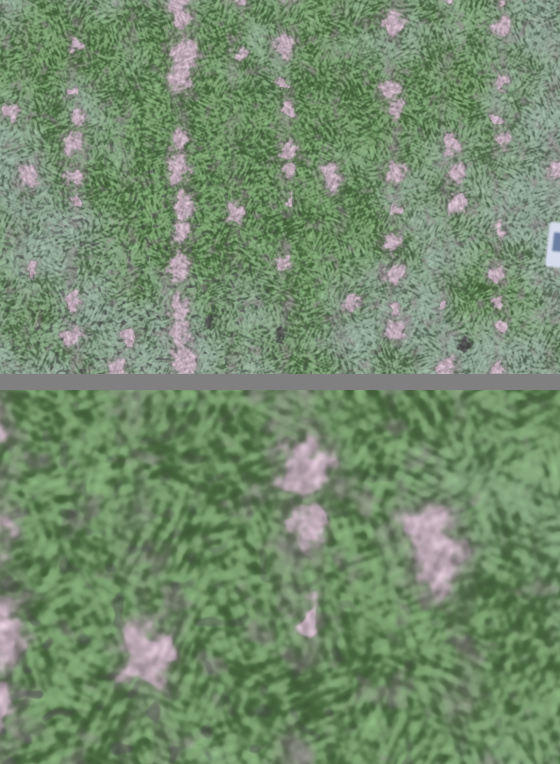
Top, the full canvas; bottom, a detail of the centre.
Give the GLSL for this texture, as a Shadertoy shader.

```glsl
const vec3 DEEP_GREEN  = vec3(0.32, 0.46, 0.28);
const vec3 SHADE_GREEN = vec3(0.39, 0.47, 0.40);
const vec3 LAWN_GREEN  = vec3(0.46, 0.60, 0.42);
const vec3 PALE_GREEN  = vec3(0.53, 0.61, 0.55);
const vec3 WORN_EARTH  = vec3(0.52, 0.49, 0.50);
const vec3 STRAW       = vec3(0.76, 0.68, 0.73);
const vec3 DARK_SOIL   = vec3(0.27, 0.26, 0.28);

const vec2 PITCH = vec2(0.1417, 0.083);   // column and row spacing
const vec2 FIRST = vec2(0.200, 0.030);    // centre of the first patch

vec2 hash2(vec2 p) {
    uvec2 q = uvec2(ivec2(p) + 4096) * uvec2(73856093u, 19349663u);
    uint n = q.x ^ q.y;
    n = (n ^ (n >> 15)) * 739982445u;
    n = (n ^ (n >> 12)) * 695872825u;
    n ^= n >> 15;
    return vec2(n & 65535u, n >> 16) / 65535.0;
}

float gradientDot(vec2 cell, vec2 offset) {
    float angle = 6.28318 * hash2(cell).x;
    return dot(vec2(cos(angle), sin(angle)), offset);
}

float gradientNoise(vec2 p) {
    vec2 i = floor(p), f = p - i, e = vec2(0, 1);
    vec2 u = f * f * f * (f * (f * 6.0 - 15.0) + 10.0);
    float low  = mix(gradientDot(i, f), gradientDot(i + e.yx, f - e.yx), u.x);
    float high = mix(gradientDot(i + e, f - e), gradientDot(i + 1.0, f - 1.0), u.x);
    return 1.4 * mix(low, high, u.y);
}

float fbm(vec2 p, int octaves) {
    float sum = 0.0, gain = 0.6;
    for (int i = 0; i < octaves; i++) {
        sum += gain * gradientNoise(p);
        p = mat2(1.6, 1.2, -1.2, 1.6) * p + 17.3;
        gain *= 0.55;
    }
    return sum;
}

// Fine streaks whose direction changes from tuft to tuft
float grassBlades(vec2 p) {
    float sum = 0.0, total = 0.0;
    for (int i = 0; i < 4; i++) {
        float k = float(i), angle = 0.35 + 0.785 * k;
        vec2 along = vec2(cos(angle), sin(angle));
        vec2 q = vec2(dot(p, along), dot(p, vec2(-along.y, along.x)));
        float tuft = smoothstep(-0.3, 0.5, gradientNoise(p * 16.0 + 31.0 * k)) + 0.15;
        sum += tuft * gradientNoise(q * vec2(46.0, 135.0) + 57.0 * k);
        total += tuft;
    }
    return 1.25 * sum / total;
}

// Straw left along the planting columns: x = cover, y = bare soil around it
vec2 strawPatches(vec2 p) {
    vec2 home = round((p - FIRST) / PITCH), cover = vec2(0);
    for (int j = -1; j <= 1; j++)
    for (int i = -1; i <= 1; i++) {
        vec2 id = home + vec2(i, j);
        vec2 dice = hash2(id + 7.0), jitter = hash2(id + 191.0) - 0.5;
        float strong = 1.0 - mod(abs(id.x), 2.0);
        float heavy = 1.0 - step(0.5, abs(id.x - 2.0));
        float chance = mix(0.22, 0.78, strong) + 0.12 * heavy;
        vec2 centre = FIRST + id * PITCH + jitter * vec2(mix(0.07, 0.022, strong), 0.045);
        float radius = mix(0.012, 0.030, dice.y) + 0.008 * heavy * centre.y;
        vec2 stretch = vec2(1.0, 1.1 + 0.5 * heavy);
        float d = length((p - centre) / stretch) / radius;
        vec2 ring = 1.0 - smoothstep(vec2(0.6, 0.8), vec2(1.2, 2.0), vec2(d));
        cover = max(cover, ring * step(dice.x, chance));
    }
    return cover;
}

// Faint worn track down every column, strongest on alternate ones
float wornTrack(vec2 p) {
    float column = round((p.x - FIRST.x) / PITCH.x);
    float d = abs(p.x - FIRST.x - column * PITCH.x);
    float strength = mix(1.0, 0.55, mod(abs(column), 2.0));
    return strength * (1.0 - smoothstep(0.004, 0.036, d)) * smoothstep(-0.25, 0.4, fbm(p * vec2(30.0, 14.0), 2));
}

float soilMounds(vec2 p) {
    float cover = 0.0;
    for (int i = 0; i < 3; i++) {
        float k = float(i);
        vec2 centre = vec2(0.56 + 0.04 * k + 0.15 * k * k, 0.14 - 0.031 * k);
        cover = max(cover, 1.0 - smoothstep(0.008, 0.026, length(p - centre)));
    }
    return cover;
}

float roundedBox(vec2 p, vec2 halfSize, float radius) {
    vec2 q = abs(p) - halfSize + radius;
    return length(max(q, 0.0)) + min(max(q.x, q.y), 0.0) - radius;
}

vec3 lawn(vec2 p, float blades, float grain) {
    float broad = fbm(p * 3.0 + 4.0, 3), clump = fbm(p * 11.0 + 40.0, 3);
    float pale = smoothstep(0.2, 0.95, length((p - vec2(0.66, 0.62)) * vec2(0.9, 1.1)) + 0.7 * broad + 0.25 * clump);
    vec3 colour = mix(LAWN_GREEN, PALE_GREEN, pale);
    float shade = smoothstep(-0.2, 0.6, -blades - 0.6 * grain - 0.5 * clump + 0.12 - 0.22 * pale);
    colour = mix(colour, mix(DEEP_GREEN, SHADE_GREEN, pale), shade);
    colour = mix(colour, WORN_EARTH, 0.55 * smoothstep(0.1, 0.55, fbm(p * 24.0 + 70.0, 3)));
    return colour * (1.0 + 0.24 * blades + 0.13 * grain + 0.10 * clump + 0.07 * (pale - 0.4));
}

void mainImage(out vec4 fragColor, in vec2 fragCoord) {
    vec2 p = fragCoord / iResolution.y;
    float pixel = 1.0 / iResolution.y;
    float blades = grassBlades(p), grain = fbm(p * 75.0, 2);
    vec3 colour = lawn(p, blades, grain);

    // Small shadowed gaps, mostly low on the left
    float gaps = smoothstep(0.3, 0.65, gradientNoise(p * 62.0 + 9.0));
    colour = mix(colour, DARK_SOIL, 0.6 * gaps * smoothstep(0.9, 0.1, length(p - vec2(0.4, 0.15))));

    // Worn columns, ragged straw and soil mounds
    vec2 ragged = p + 0.028 * vec2(fbm(p * 32.0, 3), fbm(p * 32.0 + 90.0, 3));
    vec2 straw = strawPatches(ragged);
    vec3 earth = WORN_EARTH * (1.0 + 0.3 * grain + 0.2 * blades);
    colour = mix(colour, earth, max(0.6 * straw.y, 0.6 * wornTrack(p)));
    colour = mix(colour, STRAW * (1.0 + 0.22 * blades + 0.2 * grain), 0.95 * straw.x);
    colour = mix(colour, DARK_SOIL * (1.0 + 0.5 * grain), 0.8 * soilMounds(ragged));

    // Pale box with a blue-grey panel at the right edge
    vec2 box = mat2(0.99, 0.12, -0.12, 0.99) * (p - vec2(1.488, 0.345));
    float soft = 1.5 * pixel + 0.002;
    colour = mix(colour, vec3(0.83, 0.86, 0.92), smoothstep(soft, -soft, roundedBox(box, vec2(0.025, 0.060), 0.010)));
    colour = mix(colour, vec3(0.42, 0.50, 0.64), smoothstep(soft, -soft, roundedBox(box - vec2(0.004, 0.008), vec2(0.014, 0.025), 0.005)));

    fragColor = vec4(clamp(colour, 0.0, 1.0), 1.0);
}
```
